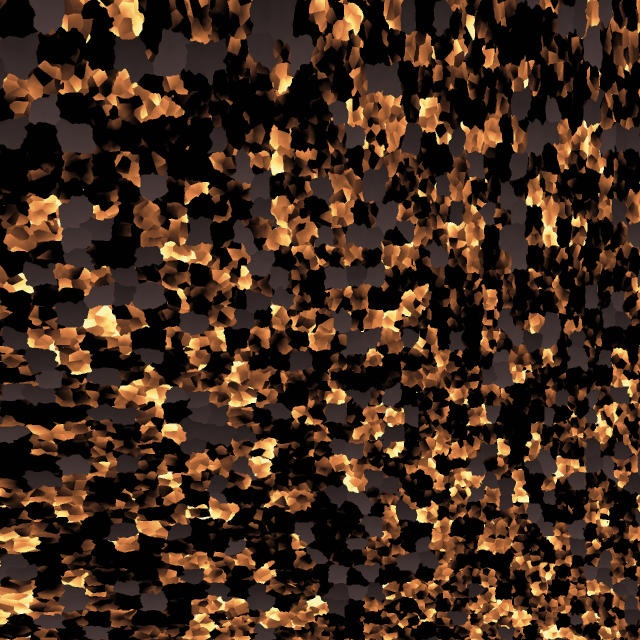
This texture is drawn by a three.js fragment shader. Its source:

```glsl
// Glowing copper chips: a jittered grid of ragged stones that shrink to the
// right and downwards. Each stone is cut into shaded facets, whose tone runs
// through a black-copper-gold ramp; some stones stay dark or flat grey.

#define GRID_START vec2(20.0, 18.0) // stones per unit at the upper left
#define GRID_GROWTH 14.0   // added density to the right and down
#define JITTER 0.62        // scatter of stone centres
#define RAGGED 0.30        // waviness of stone outlines
#define FACETS 2.1         // facets across a stone
#define DARK_SHARE 0.30    // share of unlit stones
#define GREY_SHARE 0.18    // share of flat grey stones
#define HOLE_SHARE 0.12    // share of facets that drop to black
#define TILT 0.25          // strength of the gradient in a facet
#define SMOOTHING 0.001    // spacing of the edge smoothing samples

varying vec2 vUv;

vec3 hash(vec2 p) {
  vec3 q = fract(p.xyx * vec3(0.1031, 0.1030, 0.0973));
  q += dot(q, q.yxz + 33.33);
  return fract((q.xxy + q.yzz) * q.zyx);
}

// Smooth value noise, two channels centred on zero
vec2 noise(vec2 p) {
  vec2 i = floor(p);
  vec2 f = fract(p);
  f = f * f * (3.0 - 2.0 * f);
  vec2 low = mix(hash(i).xy, hash(i + vec2(1.0, 0.0)).xy, f.x);
  vec2 high = mix(hash(i + vec2(0.0, 1.0)).xy, hash(i + 1.0).xy, f.x);
  return mix(low, high, f.y) - 0.5;
}

// Nearest squarish stone: xy = its id, zw = offset from its centre
vec4 findStone(vec2 p) {
  vec4 stone = vec4(0.0);
  float nearest = 1000.0;
  for (int i = 0; i < 9; i++) {
    float n = float(i);
    vec2 id = floor(p) + vec2(mod(n, 3.0), floor((n + 0.5) / 3.0)) - 1.0;
    vec3 h = hash(id + 7.0);
    vec2 d = p - id - 0.5 - JITTER * (h.xy - 0.5);
    float dist = sqrt(length(d * d)) * mix(0.82, 1.25, h.z);
    if (dist < nearest) {
      nearest = dist;
      stone = vec4(id, d);
    }
  }
  return stone;
}

// Id of the straight-edged facet around p
vec2 findFacet(vec2 p) {
  vec2 facet = vec2(0.0);
  float nearest = 1000.0;
  for (int i = 0; i < 9; i++) {
    float n = float(i);
    vec2 id = floor(p) + vec2(mod(n, 3.0), floor((n + 0.5) / 3.0)) - 1.0;
    float dist = length(p - id - hash(id).xy);
    if (dist < nearest) {
      nearest = dist;
      facet = id;
    }
  }
  return facet;
}

float rise(float low, float high, float t) {
  return clamp((t - low) / (high - low), 0.0, 1.0);
}

vec3 copperRamp(float t) {
  vec3 c = vec3(0.008, 0.005, 0.004);
  c = mix(c, vec3(0.30, 0.17, 0.11), rise(0.36, 0.455, t));
  c = mix(c, vec3(0.57, 0.33, 0.18), rise(0.455, 0.57, t));
  c = mix(c, vec3(0.90, 0.53, 0.29), rise(0.57, 0.71, t));
  c = mix(c, vec3(0.99, 0.88, 0.48), rise(0.71, 0.83, t));
  return mix(c, vec3(0.97, 0.95, 0.70), rise(0.83, 0.92, t));
}

vec3 chips(vec2 uv) {
  // Grid that tightens to the right and downwards
  vec2 p = vec2(uv.x, 1.0 - uv.y);
  vec2 grid = p * (GRID_START + GRID_GROWTH * p);
  vec2 wave = noise(grid * 2.7) + 0.4 * noise(grid * 7.0 + 31.0);
  vec4 stone = findStone(grid + RAGGED * wave);
  vec3 look = hash(stone.xy + 53.0);

  // Flat grey stones with a faint slope
  if (look.x > 1.0 - GREY_SHARE) {
    return vec3(0.225, 0.178, 0.172) * (0.75 + 0.45 * look.y + 0.25 * stone.w);
  }

  // Facets differ from stone to stone, each tilted its own way
  vec3 cut = hash(findFacet(grid * FACETS + stone.xy * 17.0) + 91.0);
  float angle = 6.2832 * cut.y;
  float tone = 0.12 + 0.5 * look.y + 0.26 * cut.x;
  tone += TILT * dot(stone.zw, vec2(cos(angle), sin(angle)));
  tone += 0.15 * (length(stone.zw) - 0.38);
  tone -= 0.28 * step(cut.z, HOLE_SHARE);

  // Unlit stones, broad drifts of light and the dim upper left corner
  tone -= 0.28 * step(look.x, DARK_SHARE);
  tone += 0.12 * noise(p * 5.0 + 3.0).x;
  tone -= 0.12 * smoothstep(0.5, 0.0, length(p));
  return copperRamp(tone);
}

void main() {
  // Average of four nearby samples smooths the edges
  vec3 sum = vec3(0.0);
  for (int i = 0; i < 4; i++) {
    vec2 corner = vec2(mod(float(i), 2.0), floor(float(i) / 2.0)) - 0.5;
    sum += chips(vUv + SMOOTHING * corner);
  }
  gl_FragColor = vec4(sum / 4.0, 1.0);
}
```
